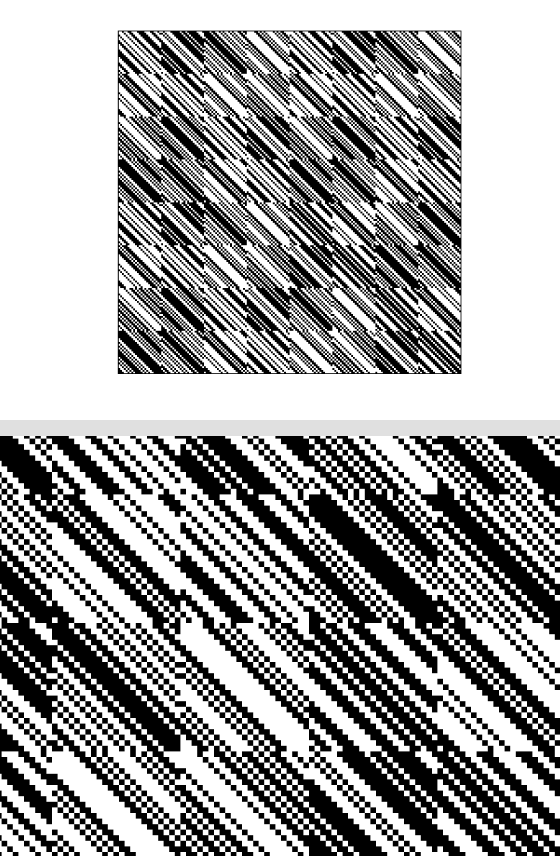
Top: the whole. Bottom: its middle third, enlarged.
Write a WebGL 1 fragment shader that draws this pattern.

```glsl
precision highp float;
// Draws a square plot of a 184 x 184 sign matrix as black and white cells.
// Four symmetric circulant blocks of 23 x 23 cells fill a signed 4 x 4 array,
// which is then doubled to 8 x 8 blocks with the last quarter inverted.

uniform vec2 u_resolution;

// Lengths are in canvas heights, measured from the canvas centre.
const vec2 PLOT_CENTER = vec2(0.0230, 0.0183);
const float PLOT_SIDE = 0.816;
const float FRAME_WIDTH = 0.0020;
const float BLOCKS = 8.0;
const float BLOCK_CELLS = 23.0;
const vec3 PAPER = vec3(1.0);
const vec3 INK = vec3(0.0);
// Bit k of a code is the sign at cyclic distance k from the block diagonal.
const float CODE_A = 923.0;
const float CODE_B = 1053.0;
const float CODE_C = 2760.0;
const float CODE_D = 3407.0;
const int SAMPLES = 5;

float bitAt(float code, float k) {
  return mod(floor((code + 0.5) / exp2(k)), 2.0);
}

// Block kind is the bitwise exclusive-or of row and column, each 0 to 3.
float blockCode(float row, float col) {
  float low = mod(row + col, 2.0);
  float high = mod(floor(row * 0.5) + floor(col * 0.5), 2.0);
  return high < 0.5 ? (low < 0.5 ? CODE_A : CODE_B)
                    : (low < 0.5 ? CODE_C : CODE_D);
}

// Returns 1 where the signed array inverts a block, else 0.
float blockInverted(float row, float col) {
  if (row < 0.5) return 0.0;
  float partner = mod(row + 1.0, 3.0) + 1.0;
  return (col < 0.5 || abs(col - partner) < 0.5) ? 1.0 : 0.0;
}

// Cell value at uv in the unit square, with v running downward.
float matrixCell(vec2 uv) {
  vec2 cell = floor(uv * BLOCKS * BLOCK_CELLS);
  vec2 block = floor((cell + 0.5) / BLOCK_CELLS);
  vec2 local = cell - block * BLOCK_CELLS;
  vec2 inner = mod(block, 4.0);

  float offset = abs(local.x - local.y);
  float cyclic = min(offset, BLOCK_CELLS - offset);
  float value = bitAt(blockCode(inner.y, inner.x), cyclic);

  float lastQuarter = step(3.5, block.x) * step(3.5, block.y);
  float flip = mod(blockInverted(inner.y, inner.x) + lastQuarter, 2.0);
  return abs(value - flip);
}

// Paper coverage at one point: margin, frame line or matrix.
float plot(vec2 p) {
  vec2 q = p - PLOT_CENTER;
  float edge = max(abs(q.x), abs(q.y)) - 0.5 * PLOT_SIDE;
  if (abs(edge) < 0.5 * FRAME_WIDTH) return 0.0;
  if (edge > 0.0) return 1.0;
  return matrixCell(vec2(q.x, -q.y) / PLOT_SIDE + 0.5);
}

void main() {
  // Box filter over the pixel, since cells are close to pixel size.
  float sum = 0.0;
  for (int j = 0; j < SAMPLES; j++) {
    for (int i = 0; i < SAMPLES; i++) {
      vec2 jitter = (vec2(float(i), float(j)) + 0.5) / float(SAMPLES) - 0.5;
      vec2 point = gl_FragCoord.xy + jitter - 0.5 * u_resolution;
      sum += plot(point / u_resolution.y);
    }
  }
  float light = sum / float(SAMPLES * SAMPLES);
  gl_FragColor = vec4(mix(INK, PAPER, light), 1.0);
}
```
